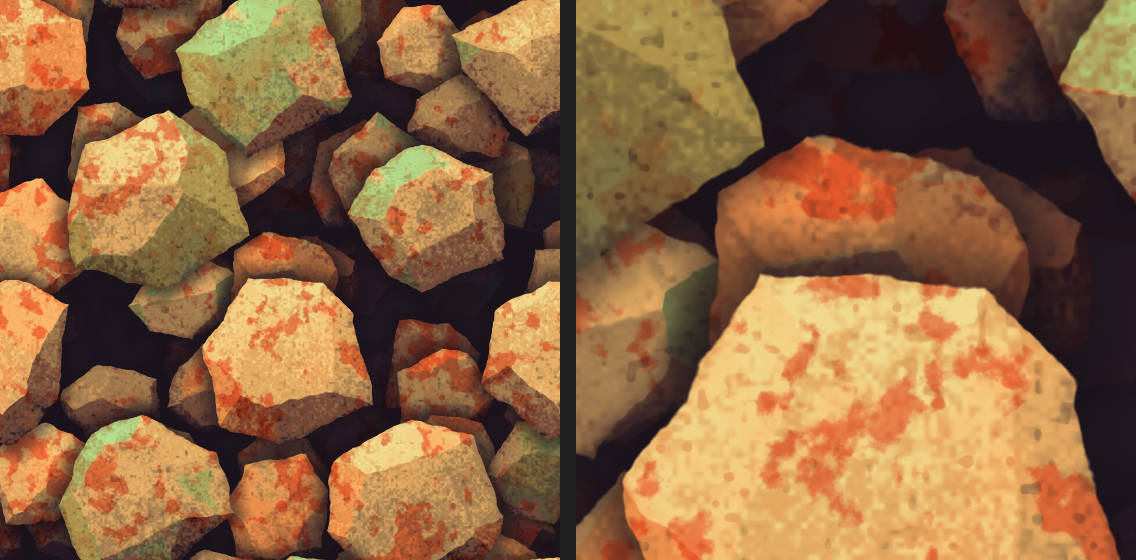
Left: the whole. Right: its middle third, enlarged.
Reproduce this texture procedurally as a three.js fragment shader.

```glsl
// Heap of faceted, sunlit stones with rusty flecks and mossy patches over dark gaps.
varying vec2 vUv;

float hash(vec2 p) {
  vec3 h = fract(vec3(p.xyx) * 0.1031);
  h += dot(h, h.yzx + 33.33);
  return fract((h.x + h.y) * h.z);
}

float noise(vec2 p) {
  vec2 i = floor(p), f = fract(p);
  f = f * f * (3.0 - 2.0 * f);
  return mix(mix(hash(i), hash(i + vec2(1, 0)), f.x),
             mix(hash(i + vec2(0, 1)), hash(i + vec2(1, 1)), f.x), f.y);
}

float fbm(vec2 p) {
  float sum = 0.0, amp = 0.5;
  for (int i = 0; i < 5; i++) {
    sum += amp * noise(p);
    p = mat2(1.6, 1.2, -1.2, 1.6) * p + 7.3;
    amp *= 0.5;
  }
  return sum;
}

// Stone colour from deep shadow (0) to sunlit cream (1)
vec3 stoneRamp(float t) {
  vec3 c = mix(vec3(0.15, 0.10, 0.14), vec3(0.45, 0.29, 0.22), smoothstep(0.0, 0.3, t));
  c = mix(c, vec3(0.64, 0.49, 0.31), smoothstep(0.3, 0.53, t));
  c = mix(c, vec3(0.89, 0.67, 0.39), smoothstep(0.53, 0.76, t));
  return mix(c, vec3(0.94, 0.85, 0.55), smoothstep(0.76, 0.95, t));
}

// Convex stone: x = outline distance, y = light on the facet, z = facet tint
vec3 stone(vec2 q, float radius, float seed) {
  vec3 light = normalize(vec3(-0.3, 0.8, 0.65));
  vec2 lean = (vec2(hash(vec2(seed, 21.0)), hash(vec2(seed, 22.0))) - 0.5) * 0.7;
  float height = radius * 0.5 + dot(q, lean);
  float lit = dot(normalize(vec3(-lean, 1.0)), light);
  float tint = hash(vec2(seed, 23.0));
  float outline = -1.0;
  for (int k = 0; k < 7; k++) {
    float h = hash(vec2(seed, float(k)));
    float g = hash(vec2(float(k) + 40.0, seed));
    float angle = (float(k) + 0.65 * h) * 6.2832 / 7.0 + seed;
    vec2 dir = vec2(cos(angle), sin(angle));
    float gap = radius * (0.84 + 0.28 * g) - dot(q, dir);
    float slope = mix(0.45, 2.4, fract(h * 7.0 + g));
    float take = smoothstep(-0.0025, 0.0025, height - gap * slope);
    lit = mix(lit, dot(normalize(vec3(dir * slope, 1.0)), light), take);
    tint = mix(tint, g, take);
    height = min(height, gap * slope);
    outline = max(outline, -gap);
  }
  return vec3(outline, lit, tint);
}

void main() {
  // Surface detail shared by all stones
  vec2 uv = vUv;
  vec2 rough = vec2(fbm(uv * 22.0), fbm(uv * 22.0 + 50.0)) - 0.5;
  float mottle = fbm(uv * 14.0 + 90.0) - 0.5;
  float grain = noise(uv * 260.0) * 0.6 + noise(uv * 130.0 + 9.0) * 0.4 - 0.5;
  float pits = smoothstep(0.74, 0.9, noise(uv * 120.0 + 31.0));
  float flecks = fbm(uv * 42.0 + 13.0) + 0.5 * (fbm(uv * 7.0 + 70.0) - 0.5);
  vec3 color = vec3(0.11, 0.09, 0.13) + 0.05 * mottle;

  // Layers from the deep, dark stones up to the large bright ones
  for (int layer = 0; layer < 4; layer++) {
    float level = float(layer);
    bool top = layer == 3;
    vec2 cell = top ? vec2(0.5, 0.25) : vec2(0.19 + 0.012 * level);
    float row = floor(uv.y / cell.y);
    for (int j = 1; j >= -1; j--) {
      float y = row + float(j);
      float shift = 0.5 * mod(y, 2.0);
      float column = floor(uv.x / cell.x - shift);
      for (int i = -1; i <= 1; i++) {
        vec2 id = vec2(column + float(i), y);
        float seed = hash(id + level * 17.0 + 60.0) * 91.0;
        float pick = hash(vec2(seed, 31.0));
        float mood = hash(vec2(seed, 32.0));
        if (!top && pick < 0.22) continue;

        vec2 jitter = vec2(hash(vec2(seed, 33.0)), hash(vec2(seed, 34.0))) - 0.5;
        vec2 center = (id + vec2(shift, 0.0) + 0.5) * cell;
        center += jitter * (top ? vec2(0.05) : cell * 0.6);
        float radius = top ? 0.122 + 0.024 * pick : cell.y * mix(0.33, 0.49, mood);
        vec2 q = uv - center;
        if (length(q) > radius * 2.2) continue;
        q = q * vec2(mix(0.85, 1.2, mood), 1.0) + rough * 0.02;
        vec3 s = stone(q, radius, seed);

        // Soft shadow cast on whatever lies below
        float shade = 1.0 - smoothstep(-0.005, 0.042, s.x);
        color = mix(color, vec3(0.10, 0.07, 0.10), 0.6 * shade);

        // Facet light, depth and grain
        float tone = mix(0.05, 0.76, pow(level / 3.0, 1.1));
        tone += (layer == 2 ? 0.24 * step(0.8, pick) : 0.0) + 0.12 * (mood - 0.5);
        float strength = 0.45 + 0.55 * level / 3.0;
        tone += strength * (0.42 * (s.y - 0.62) + 0.16 * (s.z - 0.5) + 0.6 * q.y);
        tone += strength * (0.3 * mottle + 0.26 * grain - 0.13 * pits);
        tone -= 0.09 * smoothstep(-0.012, 0.0, s.x);
        vec3 body = stoneRamp(tone);

        // Warm blush, moss and rusty flecks
        body *= mix(vec3(1.0), vec3(1.04, 0.83, 0.75), smoothstep(0.4, 0.9, s.z + mottle));
        float moss = step(0.7, fract(pick * 5.0 + mood)) * smoothstep(0.42, 0.5, s.z + 0.6 * mottle);
        body = mix(body, body * vec3(0.74, 1.03, 1.02), moss);
        float rust = smoothstep(0.53, 0.65, flecks + 0.14 * (mood - 0.5));
        body = mix(body, body * vec3(0.95, 0.5, 0.43), 0.75 * rust * (1.0 - 0.6 * moss));

        color = mix(color, body, 1.0 - smoothstep(-0.0012, 0.0012, s.x));
      }
    }
  }
  gl_FragColor = vec4(color, 1.0);
}
```
